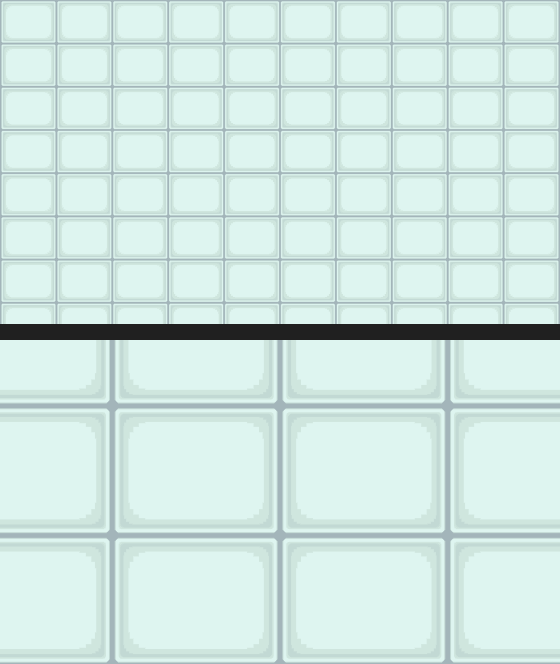
Top, the full canvas; bottom, a detail of the centre.
A WebGL 2 fragment shader for this pattern:

```glsl
#version 300 es
precision highp float;

uniform vec2 u_resolution;
out vec4 fragColor;

// Lengths are in units of one tile width.
const vec2 TILE_COUNT = vec2(10.02, 7.5);
const vec2 TILE_SIZE = vec2(1.0, 0.776);
const vec2 GRID_OFFSET = vec2(0.01, 0.0065);

const vec3 GLAZE = vec3(0.87, 0.96, 0.94);
const vec3 BEVEL = vec3(0.81, 0.90, 0.87);
const vec3 SHADE = vec3(0.76, 0.85, 0.83);
const vec3 GROUT = vec3(0.64, 0.71, 0.73);

const float GROUT_HALF_WIDTH = 0.014;
const float JOINT_RADIUS = 0.050;
const int CORNER_STEPS = 5;

// Antialiased coverage of a signed distance.
float coverage(float dist, float pixel) {
    return clamp(0.5 - dist / pixel, 0.0, 1.0);
}

float boxDistance(vec2 p, vec2 halfSize) {
    vec2 q = abs(p) - halfSize;
    return length(max(q, 0.0)) + min(max(q.x, q.y), 0.0);
}

// Box whose rounded corners descend in small stairs.
float steppedBox(vec2 p, vec2 halfSize, float radius) {
    float dist = 1e3;
    for (int i = 0; i < CORNER_STEPS; i++) {
        float angle = 1.570796 * float(i) / float(CORNER_STEPS - 1);
        vec2 inset = radius * (1.0 - vec2(cos(angle), sin(angle)));
        dist = min(dist, boxDistance(p, halfSize - inset));
    }
    return dist;
}

// Paint a stepped panel, inset from the cell border.
vec3 addPanel(vec3 base, vec3 paint, vec2 p, float inset, float radius, float pixel) {
    float dist = steppedBox(p, 0.5 * TILE_SIZE - inset, radius);
    return mix(base, paint, coverage(dist, pixel));
}

// Nested rims, bevel and flat face of one tile.
vec3 tileColor(vec2 p, float pixel) {
    vec3 color = SHADE;
    color = addPanel(color, GLAZE, p, 0.020, 0.010, pixel);
    color = addPanel(color, BEVEL, p, 0.038, 0.015, pixel);
    color = addPanel(color, SHADE, p, 0.047, 0.020, pixel);
    color = addPanel(color, BEVEL, p, 0.066, 0.055, pixel);
    return addPanel(color, GLAZE, p, 0.096, 0.100, pixel);
}

// Thin grout lines with a small diamond at each crossing.
float groutDistance(vec2 p) {
    vec2 edge = 0.5 * TILE_SIZE - abs(p);
    float line = min(edge.x, edge.y) - GROUT_HALF_WIDTH;
    float diamond = (edge.x + edge.y - JOINT_RADIUS) * 0.7071;
    float joint = max(diamond, max(edge.x, edge.y) - 0.8 * JOINT_RADIUS);
    return min(line, joint);
}

void main() {
    // Rows are counted from the top edge.
    vec2 uv = gl_FragCoord.xy / u_resolution;
    uv.y = 1.0 - uv.y;
    vec2 position = uv * TILE_COUNT * TILE_SIZE - GRID_OFFSET;
    vec2 local = (fract(position / TILE_SIZE) - 0.5) * TILE_SIZE;
    float pixel = TILE_COUNT.x / u_resolution.x;

    vec3 color = tileColor(local, pixel);
    color = mix(color, GROUT, coverage(groutDistance(local), pixel));
    fragColor = vec4(color, 1.0);
}
```
